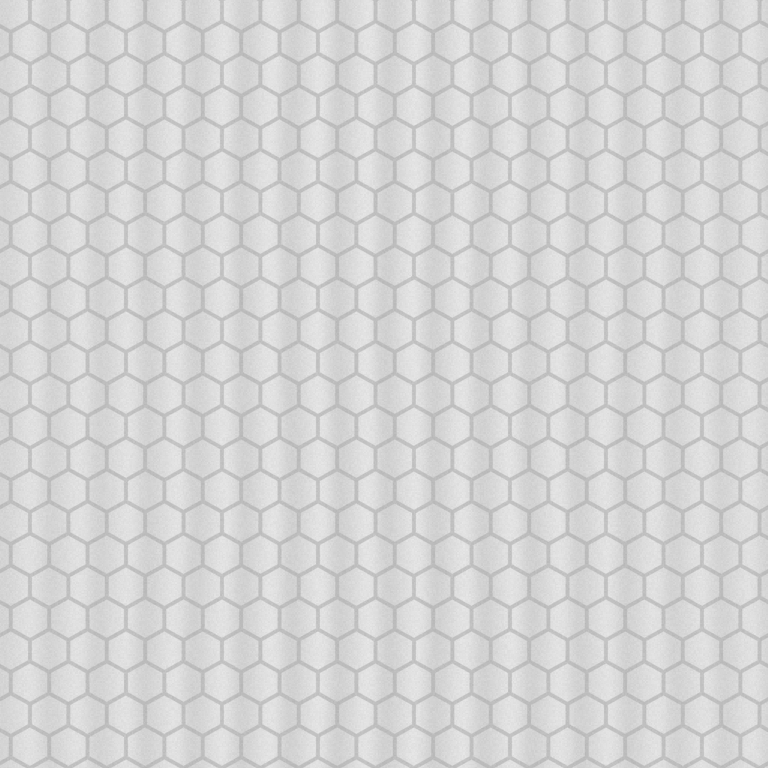
Give the GLSL for this pattern, as a three.js fragment shader.

```glsl
// Pale honeycomb cloth: 20 hexagons across and 24 staggered rows, thin grey seams.
// Hexagon distance gives the seams; layered sines give 16 soft vertical folds,
// and a hashed grid adds fine grain.
varying vec2 vUv;

float hash(vec2 p) {
  vec3 q = fract(p.xyx * 0.1031);
  q += dot(q, q.yzx + 33.33);
  return fract((q.x + q.y) * q.z);
}

// Distance to the nearest seam, in cell widths; cells are pointy-topped.
float seamDistance(vec2 p) {
  vec2 period = vec2(1.0, 1.7320508);
  vec2 a = mod(p + 0.5 * period, period) - 0.5 * period;
  vec2 b = mod(p, period) - 0.5 * period;
  vec2 cell = abs(dot(a, a) < dot(b, b) ? a : b);
  return 0.5 - max(cell.x, dot(cell, vec2(0.5, 0.8660254)));
}

// Vertical folds, about -1 in the valleys to 1 on the ridges.
float folds(vec2 uv) {
  float sway = 0.22 * sin(uv.y * 9.0 + uv.x * 5.0) + 0.1 * sin(uv.y * 23.0 - uv.x * 11.0);
  float phase = 6.2831853 * (uv.x * 16.0 - 0.6) + sway;
  float depth = 0.65 + 0.35 * sin(3.1415927 * uv.x);
  return depth * (cos(phase) + 0.12 * sin(2.0 * phase));
}

void main() {
  vec2 p = vec2(vUv.x * 20.0 - 0.78, (vUv.y * 24.0 - 0.667) * 0.8660254);
  float seam = 1.0 - smoothstep(0.03, 0.072, seamDistance(p));

  // Folds shade the cells more strongly than the seams.
  float fold = folds(vUv);
  float shade = mix(0.853 + 0.034 * fold, 0.748 + 0.014 * fold, seam);

  // Fine grain
  vec2 grid = floor(vUv * 512.0);
  shade += 0.02 * (hash(grid) + hash(grid + 71.7) - 1.0);

  gl_FragColor = vec4(vec3(shade), 1.0);
}
```
